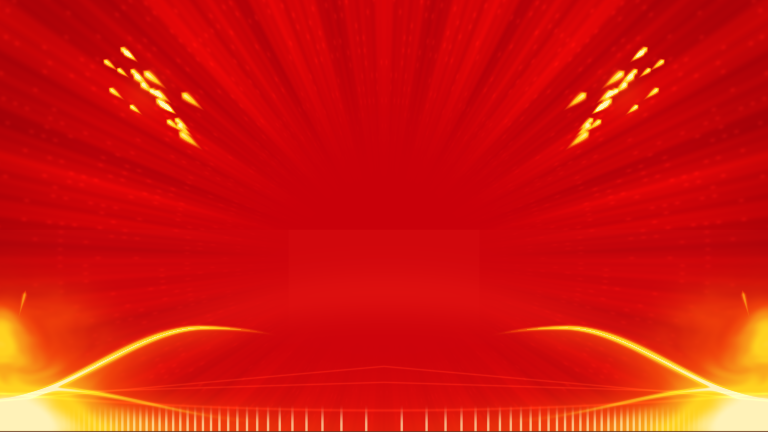
Give the GLSL for this background, as a Shadertoy shader.

```glsl
// A red festive stage: faint rays fan out from a vanishing point, golden ribbons
// and hot haze rise from the lower corners, and meteors fall on both sides.
// The canvas is folded at its middle; lengths are in canvas heights.

const vec3 RED    = vec3(0.79, 0.00, 0.035);
const vec3 BRIGHT = vec3(0.94, 0.03, 0.025);
const vec3 FLOOR_RED = vec3(0.85, 0.055, 0.06);
const vec3 ORANGE = vec3(0.94, 0.25, 0.04);
const vec3 AMBER  = vec3(0.97, 0.56, 0.09);
const vec3 YELLOW = vec3(1.00, 0.82, 0.12);
const vec3 CREAM  = vec3(1.00, 0.95, 0.72);

const float HORIZON = 0.468;
const float VANISH_Y = 0.40;
const int   METEORS = 20;
const vec2  METEOR_CENTER = vec2(0.335, 0.785);
const vec2  METEOR_DIR = vec2(0.79, -0.613);

float hash(float n) { return fract(sin(n * 127.1) * 4375.85); }

float bell(float x, float width) { x /= width; return exp(-x * x); }

// Soft drifting haze from warped, layered sines, about 0 to 1
float haze(vec2 p) {
    float sum = 0.0, gain = 0.5;
    for (int i = 0; i < 4; i++) {
        p += 0.35 * sin(p.yx * 1.7 + float(i));
        sum += gain * sin(p.x + 0.6 * p.y) * cos(p.y - 0.4 * p.x);
        p = mat2(1.5, 1.1, -1.1, 1.5) * p + 1.3;
        gain *= 0.55;
    }
    return 0.5 + 0.5 * sum;
}

// Tapered streak from head along dir, widest near the head
float streak(vec2 p, vec2 head, vec2 dir, float len, float width) {
    vec2 d = p - head;
    float t = dot(d, dir) / len;
    float across = d.x * dir.y - d.y * dir.x;
    float body = smoothstep(0.0, 0.2, t) * (1.0 - smoothstep(0.2, 1.0, t));
    return body * bell(across, width * (0.35 + body));
}

// Maps heat to red, orange, amber, yellow and cream
vec3 heatColor(vec3 base, float heat) {
    vec3 c = mix(base, ORANGE, smoothstep(0.0, 0.30, heat));
    c = mix(c, AMBER, smoothstep(0.25, 0.50, heat));
    c = mix(c, YELLOW, smoothstep(0.45, 0.75, heat));
    return mix(c, CREAM, smoothstep(0.80, 1.25, heat));
}

vec3 backdrop(vec2 p, float side) {
    vec2 d = vec2(side, p.y - VANISH_Y);
    float radius = length(d), angle = atan(d.x, d.y);
    float rays = 0.5 + 0.2 * sin(angle * 19.0 + 1.0) + 0.16 * sin(angle * 43.0 + 2.0)
               + 0.10 * sin(angle * 97.0) + 0.06 * sin(angle * 211.0 + radius * 3.0);
    float spread = smoothstep(0.18, 0.60, radius);
    float beam = bell(angle - 0.55, 0.35) + 0.6 * bell(angle - 1.25, 0.25);
    vec3 c = mix(RED, BRIGHT, spread * rays * (0.55 + 0.5 * beam));
    c *= 1.0 - 0.12 * spread * (1.0 - rays) - 0.10 * smoothstep(0.65, 1.0, radius);

    // Sparse specks lined up along the rays
    vec2 cell = vec2(angle * 38.0, radius * 34.0);
    float lit = step(0.72, hash(dot(floor(cell), vec2(1.0, 0.37))));
    c += vec3(0.07, 0.02, 0.01) * lit * spread * bell(length(fract(cell) - 0.5), 0.22);

    // Floor, its lighter middle panel and the warm arch above the stage
    float ground = 1.0 - smoothstep(HORIZON - 0.002, HORIZON + 0.002, p.y);
    float panel = 1.0 - smoothstep(0.218, 0.223, side);
    c = mix(c, FLOOR_RED, ground * (0.25 + 0.25 * panel * smoothstep(0.2, 0.4, p.y)));
    c += vec3(0.05, 0.035, 0.01) * bell(p.y - 0.32 + 0.35 * side * side, 0.06);
    return c + vec3(0.06, 0.03, 0.0) * (1.0 - smoothstep(0.0, 0.2, p.y));
}

float cornerHeat(vec2 p) {
    float smoke = haze(p * vec2(9.0, 13.0));
    float cloud = exp(-dot(p - vec2(0.0, 0.13), (p - vec2(0.0, 0.13)) * vec2(20.0, 36.0)));
    float heat = cloud * (0.15 + 0.75 * smoke);
    heat += 0.55 * bell(length((p - vec2(0.0, 0.22)) * vec2(1.0, 0.7)), 0.045);
    heat += 1.0 * exp(-p.x * 3.8) * bell(p.y, 0.085);
    return heat + 0.3 * exp(-p.x * 1.8) * bell(p.y, 0.05);
}

float ribbonHeat(vec2 p) {
    float fall = max(p.x - 0.47, 0.0);
    float crest = 0.07 + 0.172 * smoothstep(-0.02, 0.47, p.x) - 0.6 * fall * fall;
    float fade = 1.0 - smoothstep(0.42, 0.66, p.x);
    float below = crest - p.y;
    float width = 0.0035 + 0.005 * bell(p.x - 0.28, 0.16);
    float heat = 0.85 * fade * bell(below, width);
    heat += 0.22 * fade * step(0.0, below) * exp(-below * 22.0);
    float low = 0.10 - 0.03 * (1.0 - smoothstep(0.0, 0.14, p.x)) - 0.075 * smoothstep(0.1, 0.62, p.x);
    return heat + 0.5 * (1.0 - smoothstep(0.1, 0.65, p.x)) * bell(p.y - low, 0.0045);
}

float meteorHeat(vec2 p) {
    float heat = 0.12 * bell(length(p - METEOR_CENTER), 0.06);
    vec2 normal = vec2(-METEOR_DIR.y, METEOR_DIR.x);
    for (int i = 0; i < METEORS; i++) {
        float n = float(i) + 1.0;
        float along = (n / float(METEORS) - 0.55) * 0.25;
        float across = (hash(n) - 0.5) * 0.11;
        vec2 head = METEOR_CENTER + METEOR_DIR * along + normal * across;
        float size = hash(n + 31.0);
        heat += 1.1 * streak(p, head, METEOR_DIR, 0.035 + 0.05 * size, 0.003 + 0.003 * size);
    }
    return heat;
}

void mainImage(out vec4 fragColor, in vec2 fragCoord) {
    float pixel = 1.0 / iResolution.y;
    float halfWidth = 0.5 * iResolution.x * pixel;
    float side = abs(fragCoord.x * pixel - halfWidth);
    vec2 p = vec2(halfWidth - side, fragCoord.y * pixel);

    float heat = cornerHeat(p) + ribbonHeat(p) + meteorHeat(p);
    heat += 0.35 * streak(p, vec2(0.06, 0.33), vec2(-0.25, -0.968), 0.07, 0.003);
    vec3 color = heatColor(backdrop(p, side), heat);

    // Stage edges, then upright lights that crowd toward the sides
    float edges = bell(p.y - 0.152 + 0.09 * side, 0.002) + bell(p.y - 0.115 + 0.03 * side, 0.002)
                + bell(p.y - 0.05 - 0.05 * side * side, 0.003);
    color += vec3(0.09, 0.06, 0.02) * edges;
    float phase = side * (10.0 + 53.0 * side);
    float gap = abs(fract(phase) - 0.5) / (10.0 + 106.0 * side);
    float lights = (1.0 - smoothstep(0.001, 0.001 + 1.5 * pixel, gap))
                 * (1.0 - smoothstep(0.015, 0.065, p.y)) * (1.0 - smoothstep(0.55, 0.78, side));
    color = mix(color, CREAM, 0.7 * lights);
    color = mix(vec3(0.40, 0.22, 0.14), color, smoothstep(0.0, 0.004, p.y));
    fragColor = vec4(clamp(color, 0.0, 1.0), 1.0);
}
```
